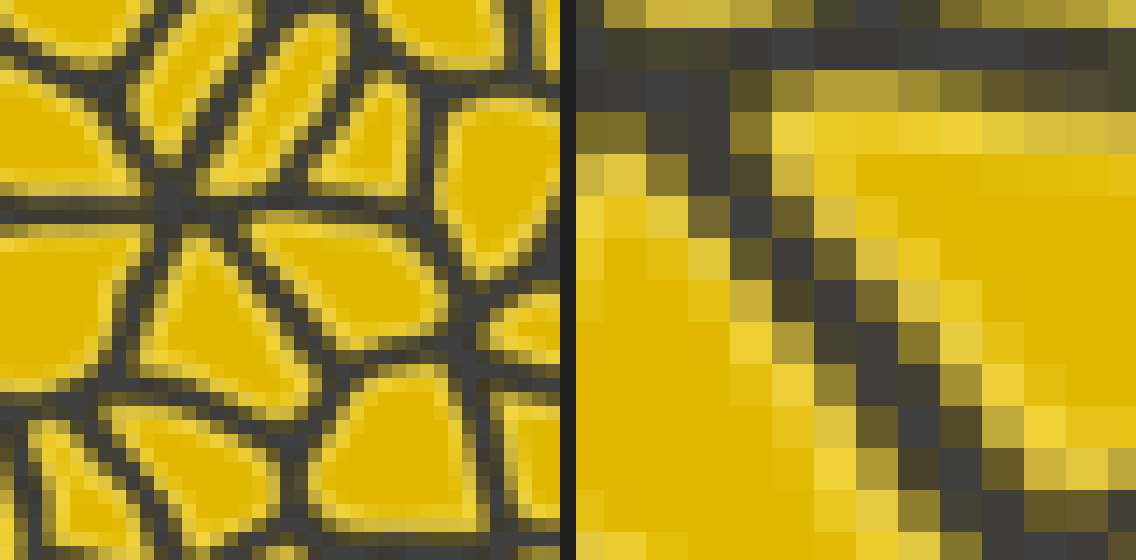
Left: the whole. Right: its middle third, enlarged.
Reproduce this pattern procedurally as a Shadertoy shader.

```glsl
// Yellow rounded stones set in dark grout, drawn as coarse square blocks.
// A warped Voronoi diagram gives the distance to the nearest joint, which
// is mapped to grout, shaded rim, pale band and golden core.

const vec3 GROUT = vec3(0.25, 0.25, 0.25);
const vec3 RIM   = vec3(0.15, 0.13, 0.08);
const vec3 PALE  = vec3(0.96, 0.85, 0.28);
const vec3 GOLD  = vec3(0.88, 0.72, 0.00);

vec2 hash22(vec2 p) {
    vec3 q = fract(p.xyx * vec3(0.1031, 0.1030, 0.0973));
    q += dot(q, q.yzx + 33.33);
    return fract((q.xx + q.yz) * q.zy);
}

// Two independent channels of smooth value noise.
vec2 noise(vec2 p) {
    vec2 i = floor(p), f = fract(p);
    f = f * f * (3.0 - 2.0 * f);
    vec2 low  = mix(hash22(i), hash22(i + vec2(1, 0)), f.x);
    vec2 high = mix(hash22(i + vec2(0, 1)), hash22(i + vec2(1, 1)), f.x);
    return mix(low, high, f.y);
}

float smoothMin(float a, float b, float k) {
    float h = max(k - abs(a - b), 0.0) / k;
    return min(a, b) - 0.25 * h * h * k;
}

vec2 stoneSeed(vec2 cell) {
    return cell + 0.5 + 0.92 * (hash22(cell + 17.0) - 0.5);
}

// Distance to the closest joint, with rounded stone corners.
float jointDistance(vec2 p) {
    vec2 base = floor(p), home = base, toHome = vec2(8.0);
    for (int y = -1; y <= 1; y++)
    for (int x = -1; x <= 1; x++) {
        vec2 cell = base + vec2(x, y);
        vec2 r = stoneSeed(cell) - p;
        if (dot(r, r) < dot(toHome, toHome)) {
            toHome = r;
            home = cell;
        }
    }
    float d = 8.0;
    for (int y = -2; y <= 2; y++)
    for (int x = -2; x <= 2; x++) {
        if (x == 0 && y == 0) continue;
        vec2 r = stoneSeed(home + vec2(x, y)) - p;
        float side = dot(0.5 * (toHome + r), normalize(r - toHome));
        d = smoothMin(d, side, 0.1);
    }
    return d;
}

vec3 stoneColor(vec2 uv) {
    vec2 p = uv * 3.5 + 4.0;
    p += 0.09 * (noise(p * 2.5) - 0.5);
    // Uneven wear makes the bands wander inside each stone.
    float d = jointDistance(p) * (0.82 + 0.36 * noise(p * 4.0 + 31.0).x);

    vec3 stone = mix(PALE, GOLD, smoothstep(0.15, 0.25, d));
    stone = mix(RIM, stone, clamp((d - 0.045) / 0.11, 0.0, 1.0));
    return mix(GROUT, stone, smoothstep(0.035, 0.062, d));
}

void mainImage(out vec4 fragColor, in vec2 fragCoord) {
    // Snap to block centres, blending over one pixel at block borders.
    float blocks = 40.0;
    vec2 g = fragCoord / iResolution.y * blocks;
    vec2 border = floor(g + 0.5);
    vec2 snapped = border + clamp((g - border) * iResolution.y / blocks, -0.5, 0.5);

    // Average four points inside the block.
    vec3 color = vec3(0.0);
    for (int k = 0; k < 4; k++) {
        vec2 offset = vec2(k % 2, k / 2) * 0.5 - 0.25;
        color += 0.25 * stoneColor((snapped + offset) / blocks);
    }
    fragColor = vec4(color, 1.0);
}
```
